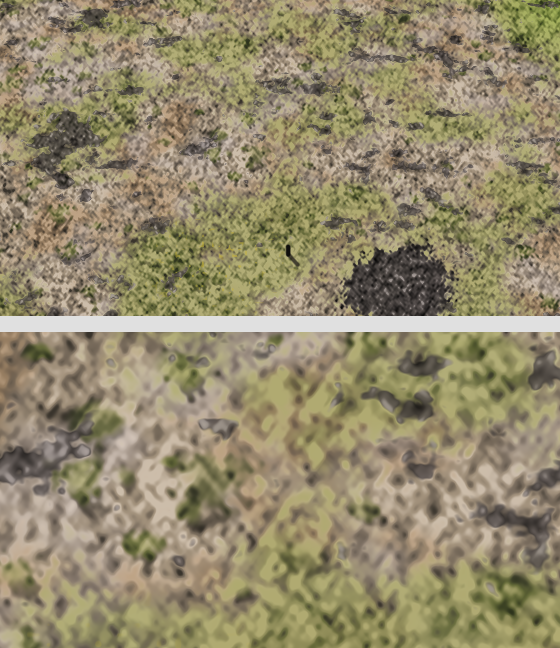
Top, the full canvas; bottom, a detail of the centre.
A Shadertoy shader for this texture:

```glsl
const vec3 PALE = vec3(0.80, 0.74, 0.665);
const vec3 STRAW = vec3(0.63, 0.565, 0.48);
const vec3 BROWN = vec3(0.46, 0.41, 0.35);
const vec3 SHADE = vec3(0.22, 0.20, 0.17);
const vec3 RUST = vec3(0.57, 0.46, 0.34);
const vec3 BARE = vec3(0.66, 0.61, 0.58);
const vec3 LIME = vec3(0.68, 0.67, 0.43);
const vec3 OLIVE = vec3(0.56, 0.56, 0.34);
const vec3 LEAF = vec3(0.39, 0.42, 0.21);
const vec3 DEEP = vec3(0.18, 0.21, 0.11);
const vec3 SOIL = vec3(0.25, 0.23, 0.225);
const vec3 FLOWER = vec3(0.78, 0.70, 0.22);
const float STRAND_FREQ = 150.0;
const float CONTRAST = 3.1;
const float BRIGHTNESS = 0.60;
const float TUFT_CELL = 0.19;
const float TUFT_CHANCE = 0.5;

float hash(vec2 p) {
    vec3 q = fract(p.xyx * 0.1031);
    q += dot(q, q.yzx + 33.33);
    return fract((q.x + q.y) * q.z);
}
float noise(vec2 p) {
    vec2 i = floor(p), f = fract(p);
    f = f * f * (3.0 - 2.0 * f);
    return mix(mix(hash(i), hash(i + vec2(1, 0)), f.x),
               mix(hash(i + vec2(0, 1)), hash(i + vec2(1, 1)), f.x), f.y);
}
float fbm(vec2 p) {
    float sum = 0.0, amp = 0.53;
    for (int i = 0; i < 4; i++, amp *= 0.5) {
        sum += amp * noise(p);
        p = mat2(1.6, 1.2, -1.2, 1.6) * p + 17.3;
    }
    return sum;
}
vec2 rotate(vec2 p, float a) {
    return mat2(cos(a), sin(a), -sin(a), cos(a)) * p;
}
// 1 at the centre, falling to 0 at the given radii
float blob(vec2 p, vec2 centre, vec2 radii) {
    return smoothstep(1.0, 0.0, length((p - centre) / radii));
}
float segment(vec2 p, vec2 a, vec2 b) {
    vec2 d = b - a;
    return length(p - a - d * clamp(dot(p - a, d) / dot(d, d), 0.0, 1.0));
}
vec3 ramp(float t, vec3 dark, vec3 low, vec3 mid, vec3 high) {
    vec3 c = mix(dark, low, smoothstep(-0.6, 0.05, t));
    c = mix(c, mid, smoothstep(0.0, 0.55, t));
    return mix(c, high, smoothstep(0.5, 1.1, t));
}
// x: leaf cover, y: shadow on the ground
vec2 tufts(vec2 g, float cell, float ragged) {
    vec2 cover = vec2(0);
    for (int n = 0; n < 9; n++) {
        vec2 id = floor(g / cell) + vec2(n % 3 - 1, n / 3 - 1);
        if (hash(id + 3.1) > TUFT_CHANCE) continue;
        float h = hash(id + 41.3);
        vec2 centre = (id + vec2(hash(id + 11.7), hash(id + 23.9))) * cell;
        vec2 d = (g - centre) / (cell * mix(0.10, 0.28, h * h));
        float leaf = smoothstep(1.35, 0.35, length(d) + ragged);
        float shadow = smoothstep(1.1, 0.3, length(d - vec2(0.35, -0.75)) + ragged);
        cover = max(cover, vec2(leaf, shadow) * mix(0.55, 1.0, hash(id + 67.1)));
    }
    return cover;
}
void mainImage(out vec4 fragColor, in vec2 fragCoord) {
    vec2 p = fragCoord / iResolution.y;
    float edge = 1.0 / iResolution.y;
    // Ground seen at a slant: features shrink towards the top
    vec2 g = vec2(p.x - 0.89, p.y * 1.15) / (1.25 - 0.45 * p.y) + 2.0;

    // Crossed dry strands
    float strands = noise(rotate(p + 3.0, 0.6) * STRAND_FREQ * vec2(1.0, 0.5));
    strands += noise(rotate(p + 7.0, -0.7) * STRAND_FREQ * vec2(1.0, 0.55));
    float grain = 0.36 * strands + 0.28 * noise(p * STRAND_FREQ * 0.42 + 9.0) - 0.5;
    float tone = BRIGHTNESS + CONTRAST * grain + 0.9 * (fbm(g * 7.0 + 4.0) - 0.5);

    // Dry grass, rusty stalks and the bare diagonal track
    vec3 col = ramp(tone, SHADE, BROWN, STRAW, PALE);
    float rust = smoothstep(0.45, 0.72, fbm(g * 9.0 + 31.0) + 0.5 * grain);
    col = mix(col, col * RUST / STRAW, 0.75 * rust);
    float track = smoothstep(0.08, 0.0, segment(p, vec2(0.62, 0.48), vec2(1.1, 0.82)));
    track = max(track, blob(p, vec2(0.24, 0.78), vec2(0.32, 0.17)));
    float bare = smoothstep(0.5, 0.75, fbm(g * 11.0 + 53.0) + 0.28 * track);
    col = mix(col, BARE + 0.55 * grain, 0.65 * bare);

    // Thin green growth
    float corner = blob(p, vec2(1.80, 1.0), vec2(0.36, 0.24));
    float clump = blob(p, vec2(0.68, 0.17), vec2(0.36, 0.28));
    float growth = fbm(g * 5.5 + 71.0) + 0.65 * corner + 0.34 * clump + 0.45 * grain;
    vec3 grass = ramp(tone - 0.15 * clump, DEEP, LEAF, OLIVE, LIME);
    col = mix(col, grass, 0.85 * smoothstep(0.47, 0.72, growth));
    col = mix(col, grass * vec3(0.90, 1.06, 0.68), 0.7 * corner);

    // Scattered tufts in two sizes, and small flowers
    float ragged = 2.2 * grain + 0.9 * (noise(p * 38.0) - 0.5);
    vec2 tuft = max(tufts(g, TUFT_CELL, ragged), tufts(g + 0.37, TUFT_CELL * 0.52, ragged));
    col *= 1.0 - 0.36 * tuft.y;
    col = mix(col, ramp(tone - 0.25, DEEP, LEAF, OLIVE, LIME), 0.85 * tuft.x);
    col = mix(col, FLOWER, 0.6 * clump * smoothstep(0.80, 0.92, noise(p * 95.0 + 13.0)));

    // Broken clods and the dug mound
    float clods = 0.34 * blob(p, vec2(0.17, 0.56), vec2(0.20, 0.19));
    clods += 0.28 * blob(p, vec2(0.28, 0.95), vec2(0.18, 0.07));
    clods += 0.22 * blob(p, vec2(1.50, 0.83), vec2(0.22, 0.13));
    float soil = smoothstep(0.68, 0.76, fbm(g * vec2(14.0, 17.0) + 91.0) + clods + 0.3 * grain);
    float rim = length((p - vec2(1.265, 0.095)) / vec2(0.17, 0.128));
    float mound = smoothstep(1.08, 0.93, rim + 0.5 * (fbm(p * 13.0) - 0.5) + 0.5 * grain);
    vec3 earth = SOIL * (1.0 + 2.3 * grain) + 0.16 * smoothstep(0.13, 0.3, grain);
    col = mix(col, earth, max(0.85 * soil, 0.96 * mound));

    // Short stake with its shadow
    float shadow = segment(p, vec2(0.915, 0.192), vec2(0.942, 0.162)) - 0.006;
    col = mix(col, SHADE * 0.7, 0.8 * smoothstep(edge, -edge, shadow));
    float stake = segment(p, vec2(0.912, 0.195), vec2(0.912, 0.219)) - 0.007;
    fragColor = vec4(mix(col, SHADE * 0.25, smoothstep(edge, -edge, stake)), 1.0);
}
```
